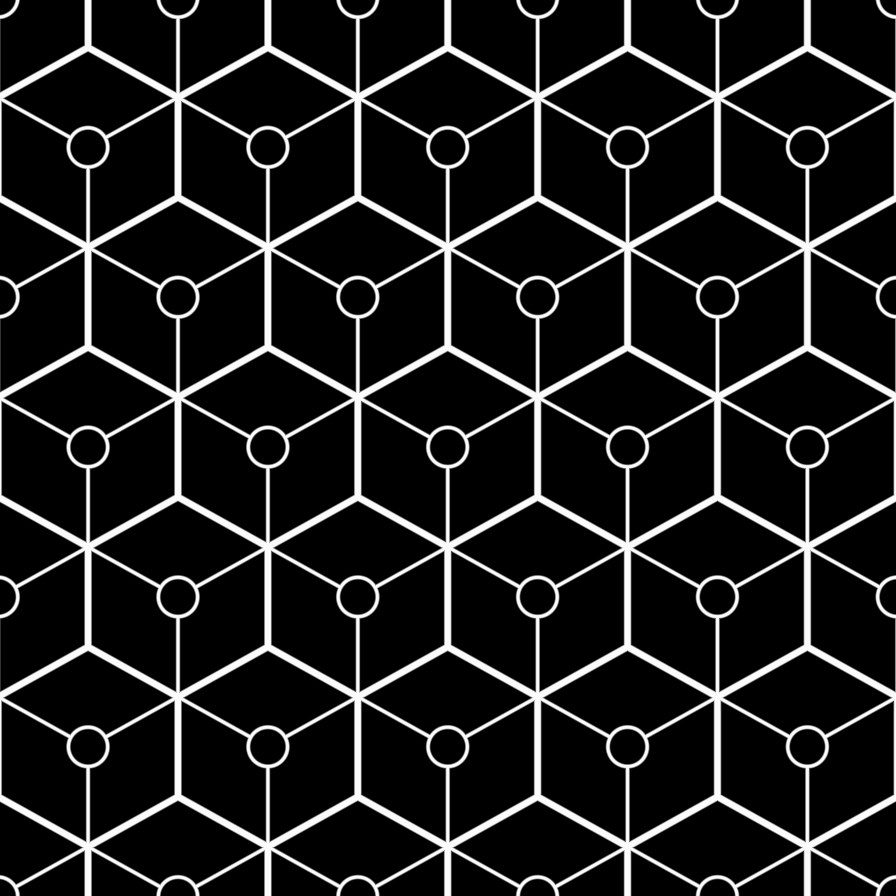
This pattern is drawn by a three.js fragment shader. Its source:

```glsl
// Honeycomb of white outlined cubes on black, each with a ringed hub and three thin spokes.
varying vec2 vUv;

const vec2 ORIGIN = vec2(0.4997, 0.5010);  // centre of the middle cell
const float CELL_WIDTH = 0.2007;           // about five cells across
const float CELL_RADIUS = 0.1115;          // centre to top corner; six rows up
const float EDGE_WIDTH = 0.0077;
const float SPOKE_WIDTH = 0.0042;
const float RING_RADIUS = 0.0219;
const float SOFTNESS = 0.0012;
const vec3 INK = vec3(0.985);
const vec3 GROUND = vec3(0.0);

float segmentDistance(vec2 p, vec2 a, vec2 b) {
  vec2 ab = b - a;
  float t = clamp(dot(p - a, ab) / dot(ab, ab), 0.0, 1.0);
  return length(p - a - ab * t);
}

// Coverage of a line of the given width at distance d from its middle
float stroke(float d, float width) {
  return 1.0 - smoothstep(-SOFTNESS, SOFTNESS, abs(d) - 0.5 * width);
}

// Offset from the nearest hexagon centre, on two interleaved grids
vec2 hexLocal(vec2 p, float width, float radius) {
  vec2 period = vec2(width, 3.0 * radius);
  vec2 a = mod(p + 0.5 * period, period) - 0.5 * period;
  vec2 b = mod(p, period) - 0.5 * period;
  vec2 regular = vec2(sqrt(3.0) * radius / width, 1.0);
  return length(a * regular) < length(b * regular) ? a : b;
}

float cubeCell(vec2 p, float width, float radius) {
  p.x = abs(p.x);
  vec2 top = vec2(0.0, radius);
  vec2 upper = 0.5 * vec2(width, radius);
  vec2 lower = vec2(upper.x, -upper.y);

  // Thick hexagon outline
  float outline = segmentDistance(p, top, upper);
  outline = min(outline, segmentDistance(p, upper, lower));
  outline = min(outline, segmentDistance(p, lower, -top));

  // Thin spokes, cut away inside the hub ring
  float spokes = min(segmentDistance(p, vec2(0.0), upper),
                     segmentDistance(p, vec2(0.0), -top));
  float hub = length(p) - RING_RADIUS;
  float outside = smoothstep(-SOFTNESS, SOFTNESS, hub);

  float thin = max(stroke(spokes, SPOKE_WIDTH) * outside, stroke(hub, SPOKE_WIDTH));
  return max(stroke(outline, EDGE_WIDTH), thin);
}

void main() {
  vec2 local = hexLocal(vUv - ORIGIN, CELL_WIDTH, CELL_RADIUS);
  float ink = cubeCell(local, CELL_WIDTH, CELL_RADIUS);
  gl_FragColor = vec4(mix(GROUND, INK, ink), 1.0);
}
```
